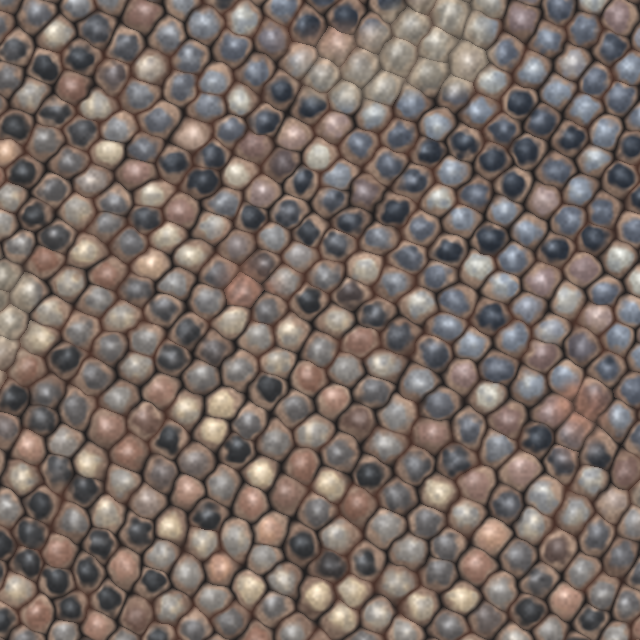
Write a Shadertoy shader that draws this texture.

```glsl
// Reptile skin: domed oval scales on a skewed lattice, parted by dark slanting grooves.
// A jittered Voronoi pass finds each scale and its rounded border; hashes and
// low-frequency noise choose slate, grey, cream or rosy tones in mottled regions.

const vec2 ROW_STEP = vec2(0.061, 0.016);     // neighbour along a row
const vec2 COLUMN_STEP = vec2(0.022, 0.047);  // neighbour along a column
const float JITTER = 0.24;
const float WARP = 0.055;
const float CORNER_SHARPNESS = 260.0;
const float COLUMN_JOIN = 0.0028;             // narrows grooves inside a column
const float SCALE_RADIUS = 0.025;

const vec3 GROOVE_BLACK = vec3(0.13, 0.12, 0.12);
const vec3 GROOVE_RUST = vec3(0.29, 0.20, 0.17);
const vec3 RIM_BROWN = vec3(0.42, 0.34, 0.30);
const vec3 RIM_TAN = vec3(0.65, 0.55, 0.48);
const vec3 CHARCOAL = vec3(0.19, 0.20, 0.22);
const vec3 SLATE = vec3(0.37, 0.37, 0.39);
const vec3 STEEL = vec3(0.53, 0.53, 0.54);
const vec3 CREAM = vec3(0.74, 0.69, 0.61);
const vec3 ROSE = vec3(0.70, 0.51, 0.44);
const vec3 SHEEN = vec3(0.25, 0.26, 0.27);

vec2 hash2(vec2 p) {
    vec3 v = fract(p.xyx * vec3(0.1031, 0.1030, 0.0973));
    v += dot(v, v.yzx + 33.33);
    return fract((v.xx + v.yz) * v.zy);
}

float noise(vec2 p) {
    vec2 i = floor(p), f = fract(p);
    f = f * f * (3.0 - 2.0 * f);
    float low = mix(hash2(i).x, hash2(i + vec2(1, 0)).x, f.x);
    float high = mix(hash2(i + vec2(0, 1)).x, hash2(i + vec2(1, 1)).x, f.x);
    return mix(low, high, f.y);
}

// Vector from lattice point q to the centre of scale id, in canvas units.
vec2 toCentre(vec2 id, vec2 q, mat2 lattice) {
    return lattice * (id + 0.5 + JITTER * (hash2(id + 71.0) - 0.5) - q);
}

// Rounded distance to the scale border; also returns its id and centre vector.
float scaleBorder(vec2 q, mat2 lattice, out vec2 id, out vec2 centre) {
    vec2 base = floor(q);
    float nearest = 1e3;
    for (int y = -1; y <= 1; y++)
    for (int x = -1; x <= 1; x++) {
        vec2 cell = base + vec2(x, y);
        vec2 r = toCentre(cell, q, lattice);
        if (dot(r, r) < nearest) {
            nearest = dot(r, r);
            id = cell;
            centre = r;
        }
    }
    float sum = 0.0;
    for (int y = -2; y <= 2; y++)
    for (int x = -2; x <= 2; x++) {
        if (x == 0 && y == 0) continue;
        vec2 r = toCentre(id + vec2(x, y), q, lattice);
        vec2 normal = normalize(r - centre);
        float along = abs(dot(normal, normalize(COLUMN_STEP)));
        float d = dot(0.5 * (r + centre), normal);
        d += COLUMN_JOIN * smoothstep(0.75, 0.95, along);
        sum += exp(-CORNER_SHARPNESS * d);
    }
    return -log(sum) / CORNER_SHARPNESS;
}

// Crown colour along a dark-to-light ramp.
vec3 crownColor(float tone) {
    vec3 c = mix(CHARCOAL, SLATE, smoothstep(0.08, 0.36, tone));
    c = mix(c, STEEL, smoothstep(0.36, 0.62, tone));
    return mix(c, CREAM, smoothstep(0.60, 0.84, tone));
}

void mainImage(out vec4 fragColor, in vec2 fragCoord) {
    vec2 p = fragCoord / iResolution.y;
    mat2 lattice = mat2(ROW_STEP, COLUMN_STEP);

    // Gently bent rows with slightly ragged scale outlines
    vec2 bend = vec2(noise(p * 2.3 + 4.0), noise(p * 2.3 + 19.0)) - 0.5;
    vec2 ragged = vec2(noise(p * 60.0), noise(p * 60.0 + 37.0)) - 0.5;
    vec2 q = inverse(lattice) * (p + WARP * bend + 0.006 * ragged) + 40.0;

    vec2 id, centre;
    float border = scaleBorder(q, lattice, id, centre);
    vec2 local = -centre / SCALE_RADIUS;
    vec2 pick = hash2(id + 5.0);
    vec2 pick2 = hash2(id + 133.0);

    // Regional mottling, sampled with the scale so that each keeps its tone
    vec2 place = p + centre;
    float region = noise(place * 4.0 + 8.0);
    float cool = smoothstep(0.75, 1.5, place.x + place.y + 0.3 * (region - 0.5));
    float bare = smoothstep(0.70, 0.86, noise(p * 5.5 + 2.0) + 0.12 * (pick2.x - 0.5));
    float mottle = noise(p * 85.0 + 11.0);
    float grain = noise(p * 190.0);
    float wrinkle = noise(q * vec2(5.0, 2.2));

    // Crown and paler rim
    float tone = 0.03 + 0.85 * pick.x + 0.34 * (region - 0.5) - 0.08 * cool;
    vec3 crown = crownColor(tone + 0.16 * (mottle - 0.5));
    crown = mix(crown, ROSE, 0.6 * smoothstep(0.76, 0.92, pick.y));
    crown *= mix(vec3(1.04, 1.0, 0.94), vec3(0.93, 0.99, 1.06), cool);
    vec3 rim = mix(RIM_BROWN, RIM_TAN, 0.6 * pick2.y + 0.5 * mottle);
    float core = smoothstep(1.02, 0.55, length(local) + 0.35 * (mottle - 0.5));
    vec3 color = mix(rim, crown, core);

    // Worn patches with wrinkles
    vec3 worn = mix(ROSE, CREAM * 0.96, smoothstep(0.35, 0.65, noise(p * 4.0 + 50.0)));
    color = mix(color, worn * (0.72 + 0.4 * wrinkle), 0.75 * bare);

    // Dome light from above and a small soft sheen
    color *= 0.98 + 0.16 * clamp(local.y, -1.0, 1.0);
    vec2 glint = local - vec2(-0.08, 0.24) - 0.25 * (pick2 - 0.5);
    color += SHEEN * exp(-7.0 * dot(glint, glint)) * (0.45 + 0.75 * mottle);

    // Grooves, shallower on worn patches
    vec3 groove = mix(GROOVE_BLACK, GROOVE_RUST, smoothstep(0.35, 0.8, noise(p * 22.0)));
    float raised = smoothstep(-0.0025, 0.0065, border);
    color = mix(groove, color, mix(raised, 1.0, 0.5 * bare));

    color *= 0.93 + 0.14 * grain;
    fragColor = vec4(clamp(color, 0.0, 1.0), 1.0);
}
```
